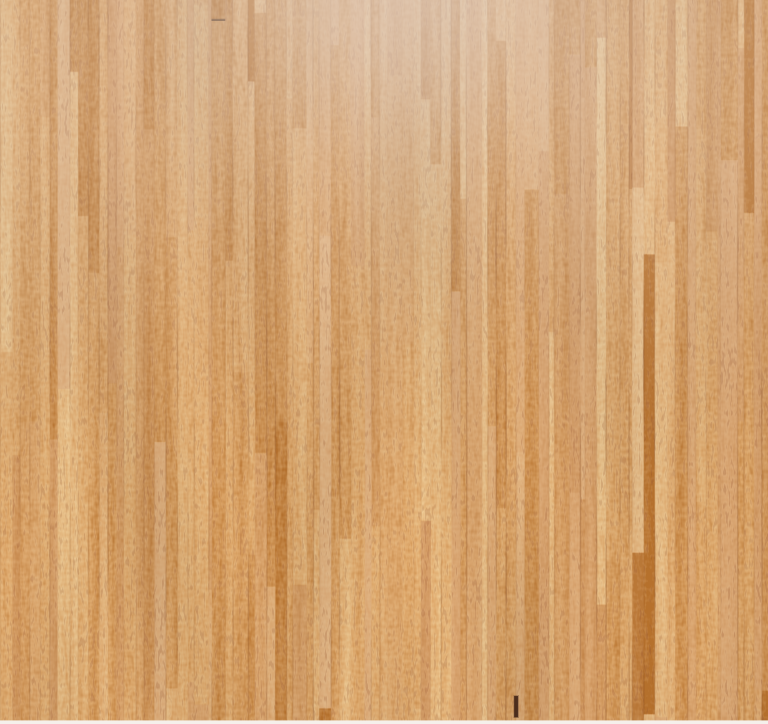
Write a Shadertoy shader that draws this texture.

```glsl
// Butcher-block wood panel: narrow upright strips with fine grain and a pale sheen at the top.
#define STRIPS 74.0          // strips per canvas height
#define JITTER 0.8           // irregularity of strip widths
#define SOFTNESS 0.0013      // edge blur, in canvas heights
#define TONE_SPREAD 0.50     // contrast between planks
#define GRAIN 0.62           // strength of the fine grain
#define SEAM 0.17            // darkness of the glue lines
#define SHEEN 0.55           // strength of the light at the top
#define DARK_WOOD vec3(0.740, 0.490, 0.235)
#define MID_WOOD vec3(0.848, 0.645, 0.415)
#define LIGHT_WOOD vec3(0.895, 0.745, 0.535)
#define PINK_WOOD vec3(0.825, 0.635, 0.475)
#define SHEEN_COLOR vec3(0.885, 0.825, 0.790)

float hash(vec2 p) {
    vec3 q = fract(vec3(p.xyx) * 0.1031);
    q += dot(q, q.yzx + 33.33);
    return fract((q.x + q.y) * q.z);
}

vec2 gradientAt(vec2 cell) {
    float angle = 6.2832 * hash(cell);
    return vec2(cos(angle), sin(angle));
}

float gradientNoise(vec2 p) {
    vec2 i = floor(p), f = p - i;
    vec2 u = f * f * f * (f * (f * 6.0 - 15.0) + 10.0);
    vec2 e = vec2(1.0, 0.0);
    float low = mix(dot(gradientAt(i), f), dot(gradientAt(i + e), f - e), u.x);
    float high = mix(dot(gradientAt(i + e.yx), f - e.yx), dot(gradientAt(i + 1.0), f - 1.0), u.x);
    return mix(low, high, u.y);
}

float stripEdge(float id) {
    return id + JITTER * (hash(vec2(id, 7.0)) - 0.5);
}

// x: tone from dark to light, y: share of pink
vec2 plankTone(vec2 plank) {
    float tone = hash(plank + 11.0) + hash(plank + 29.0) - 1.0;
    tone = tone * TONE_SPREAD - 0.5 * step(0.92, hash(plank + 53.0));
    return vec2(tone, hash(plank + 71.0));
}

vec3 woodColor(float tone, float pink) {
    vec3 color = mix(MID_WOOD, LIGHT_WOOD, clamp(tone * 2.2, 0.0, 1.3));
    color = mix(color, DARK_WOOD, clamp(-tone * 1.7, 0.0, 1.35));
    return mix(color, PINK_WOOD, 0.45 * smoothstep(0.4, 1.0, pink));
}

vec3 stripColor(float id, vec2 p, float soft) {
    // Planks butted end to end along the strip
    float len = mix(0.5, 1.1, hash(vec2(id, 3.0)));
    float along = p.y / len + 9.0 * hash(vec2(id, 5.0)) + 4.0;
    float n = floor(along);
    float fromEnd = (along - n) * len;
    vec2 plank = vec2(id, n);
    vec2 tone = mix(plankTone(plank - vec2(0.0, 1.0)), plankTone(plank), smoothstep(0.0, 2.5 * soft, fromEnd));

    // Grain: long streaks, fibres, fine pores and cross ripple
    vec2 q = p + vec2(0.37 * id, 1.7 * id);
    q.x += 0.006 * gradientNoise(q * vec2(6.0, 7.0));
    float streak = gradientNoise(q * vec2(120.0, 2.5));
    float fibre = gradientNoise(q * vec2(210.0, 30.0));
    float pore = gradientNoise(q * vec2(310.0, 85.0) + 31.0);
    float ripple = gradientNoise(q * vec2(130.0, 190.0) + 57.0);
    float patchy = gradientNoise(q * vec2(25.0, 9.0) + 83.0);
    float grain = 0.45 * streak + 0.45 * fibre + 0.5 * pore + 0.4 * ripple + 0.25 * patchy;
    vec3 color = woodColor(tone.x + GRAIN * grain, tone.y);

    // Thin reddish flecks, denser in some places
    float fleck = smoothstep(0.12, 0.6, pore + 0.6 * fibre + 0.4 * patchy);
    color *= 1.0 - fleck * vec3(0.09, 0.15, 0.19);

    // A few open joints
    float joint = step(0.97, hash(plank + 91.0)) * (1.0 - smoothstep(0.001, 0.001 + 2.0 * soft, fromEnd));
    return mix(color, vec3(0.30, 0.17, 0.08), 0.75 * joint);
}

void mainImage(out vec4 fragColor, in vec2 fragCoord) {
    vec2 p = fragCoord / iResolution.y;
    float aspect = iResolution.x / iResolution.y;
    float soft = max(SOFTNESS, 0.7 / iResolution.y);
    float x = p.x * STRIPS + 0.12 * gradientNoise(p * vec2(2.0, 1.5));
    float blur = soft * STRIPS;
    float base = floor(x);

    // Blend the strips that can reach this point
    vec3 color = vec3(0.0);
    float seam = 0.0;
    for (int k = -1; k <= 1; k++) {
        float id = base + float(k);
        float left = stripEdge(id), right = stripEdge(id + 1.0);
        float cover = smoothstep(left - blur, left + blur, x) - smoothstep(right - blur, right + blur, x);
        if (cover > 0.0) color += cover * stripColor(id, p, soft);
        // Glue lines fade in and out along their length
        float line = 1.0 - smoothstep(0.0, 1.6 * blur, abs(x - left));
        float fade = smoothstep(-0.35, 0.35, gradientNoise(vec2(id * 3.7, p.y * 7.0)));
        seam = max(seam, line * fade * hash(vec2(id, 19.0)));
    }
    color *= 1.0 - SEAM * seam * vec3(0.7, 1.0, 1.3);

    // Slow drift of tone, then light falling from the top
    color *= 1.0 + 0.07 * gradientNoise(p * vec2(9.0, 2.0) + 13.0);
    vec2 toLight = (p - vec2(0.53 * aspect, 1.04)) / vec2(0.27, 0.25);
    float glow = SHEEN * exp(-dot(toLight, toLight));
    float haze = 0.27 * smoothstep(0.25, 1.0, p.y);
    color = mix(color, SHEEN_COLOR, haze + glow * (1.0 - haze));

    // Dark slot near the foot and the pale strip below the panel
    vec2 slot = abs(p - vec2(0.672 * aspect, 0.024)) - vec2(0.003, 0.015);
    float slotMask = 1.0 - smoothstep(-soft, soft, max(slot.x, slot.y));
    color = mix(color, vec3(0.24, 0.13, 0.08), 0.9 * slotMask);
    color = mix(vec3(0.96, 0.94, 0.92), color, smoothstep(0.005 - soft, 0.005 + soft, p.y));
    fragColor = vec4(clamp(color, 0.0, 1.0), 1.0);
}
```
